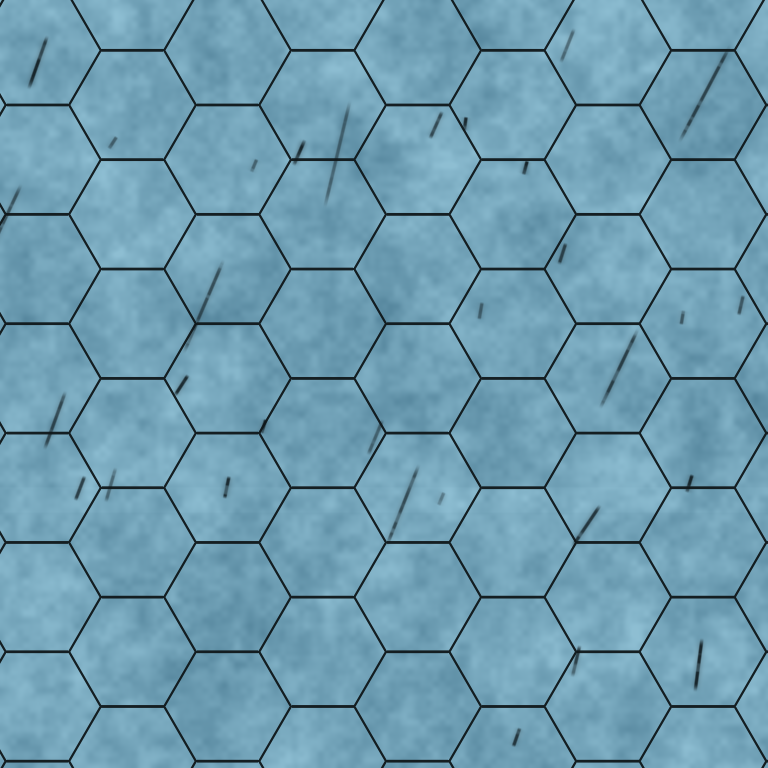
This pattern is drawn by a Shadertoy shader. Its source:

```glsl
#define PERIOD vec2(0.2476, 0.1424)
#define CELL_CENTER vec2(0.1725, 0.8633)
#define JOINT_HALF_WIDTH 0.0128
#define TILE_DARK vec3(0.335, 0.525, 0.615)
#define TILE_LIGHT vec3(0.555, 0.745, 0.825)
#define JOINT_COLOR vec3(0.06, 0.09, 0.10)
#define SCRATCH_COLOR vec3(0.08, 0.13, 0.15)
#define CELL_VARIATION 0.13
#define SCRATCH_COUNT 35
#define SCRATCH_HALF_WIDTH 0.0021

float hash(vec2 p) {
    vec3 q = fract(p.xyx * vec3(0.1031, 0.1030, 0.0973));
    q += dot(q, q.yzx + 33.33);
    return fract((q.x + q.y) * q.z);
}

float valueNoise(vec2 p) {
    vec2 cell = floor(p), f = fract(p);
    f = f * f * (3.0 - 2.0 * f);
    float low = mix(hash(cell), hash(cell + vec2(1, 0)), f.x);
    float high = mix(hash(cell + vec2(0, 1)), hash(cell + vec2(1, 1)), f.x);
    return mix(low, high, f.y);
}

// Weighted octaves from broad stains to fine grain, 0 to 1
float mottling(vec2 uv) {
    return 0.28 * valueNoise(uv * 9.0 + 3.7)
         + 0.27 * valueNoise(uv * 25.0 + 11.3)
         + 0.29 * valueNoise(uv * 58.0 + 27.1)
         + 0.16 * valueNoise(uv * 120.0 + 41.9);
}

// Offset from the nearest hexagon centre in xy, lattice index in zw
vec4 hexCell(vec2 p) {
    vec2 spacing = vec2(sqrt(3.0), 1.0);
    vec2 idA = round(p / spacing);
    vec2 idB = floor(p / spacing) + 0.5;
    vec2 a = p - idA * spacing;
    vec2 b = p - idB * spacing;
    return dot(a, a) < dot(b, b) ? vec4(a, idA) : vec4(b, idB);
}

// Coverage of the joint; slanted edges are a little finer
float jointMask(vec2 offset, float pixel) {
    vec2 q = abs(offset);
    float slanted = dot(q, vec2(sqrt(0.75), 0.5));
    float halfWidth = JOINT_HALF_WIDTH * (q.y > slanted ? 1.0 : 0.8);
    float d = 0.5 - max(q.y, slanted);
    return 1.0 - smoothstep(halfWidth - 0.6 * pixel, halfWidth + 0.6 * pixel, d);
}

// Tapered, broken strokes leaning right; x is the core, y the soft smudge
vec2 scratches(vec2 uv, float pixel) {
    vec2 mask = vec2(0.0);
    for (int i = 0; i < SCRATCH_COUNT; i++) {
        float seed = float(i) + 1.0;
        vec2 slot = vec2(i % 7, i / 7);
        vec2 jitter = vec2(hash(vec2(seed, 2.3)), hash(vec2(seed, 7.1)));
        vec2 center = (slot + jitter) / vec2(7.0, 5.0);
        if (center.x < 0.55 && center.y < 0.3) continue;

        float lean = mix(0.1, 0.6, hash(vec2(seed, 13.7)));
        float halfLength = 0.01 + 0.075 * pow(hash(vec2(seed, 19.9)), 3.5);
        float strength = mix(0.45, 1.0, hash(vec2(seed, 29.3)));
        vec2 along = vec2(sin(lean), cos(lean));
        vec2 rel = uv - center;
        float t = dot(rel, along);
        float across = abs(dot(rel, vec2(along.y, -along.x)));

        float ends = 1.0 - smoothstep(0.65, 1.0, abs(t) / halfLength);
        float broken = smoothstep(0.1, 0.5, valueNoise(vec2(t * 140.0, seed * 5.3)));
        float core = 1.0 - smoothstep(SCRATCH_HALF_WIDTH - pixel, SCRATCH_HALF_WIDTH + pixel, across);
        float smudge = exp(-pow(across / 0.005, 2.0));
        mask = max(mask, strength * ends * vec2(core * mix(0.5, 1.0, broken), smudge));
    }
    return mask;
}

void mainImage(out vec4 fragColor, in vec2 fragCoord) {
    vec2 uv = fragCoord / iResolution.y;
    float pixel = 1.0 / iResolution.y;

    // Glaze tone with a slight shift per tile
    vec4 cell = hexCell((uv - CELL_CENTER) / PERIOD * vec2(sqrt(3.0), 1.0));
    float tone = 0.55 + 1.25 * (mottling(uv) - 0.5);
    tone += CELL_VARIATION * (hash(cell.zw * 2.0 + 50.0) - 0.5);

    // Faint pale band across the surface
    tone += 0.07 * smoothstep(0.331, 0.334, uv.y) * (1.0 - smoothstep(0.364, 0.367, uv.y));
    vec3 color = mix(TILE_DARK, TILE_LIGHT, clamp(tone, 0.0, 1.0));

    // Wear and joints
    vec2 wear = scratches(uv, pixel);
    color *= 1.0 - 0.18 * wear.y;
    color = mix(color, SCRATCH_COLOR, wear.x);
    color = mix(color, JOINT_COLOR, 0.95 * jointMask(cell.xy, pixel / PERIOD.y));
    fragColor = vec4(color, 1.0);
}
```
